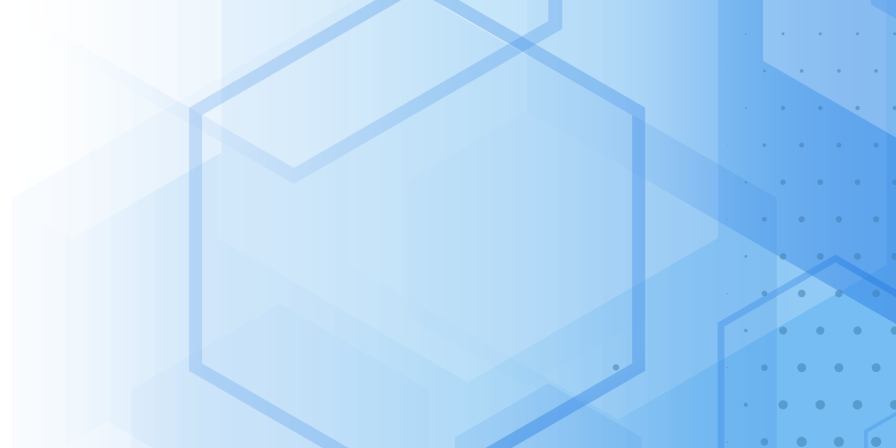
Write a Shadertoy shader that draws this background.

```glsl
// Overlapping translucent hexagons on a white-to-blue gradient with halftone dots.

const vec3 WHITE = vec3(1.0);
const vec3 BLUE = vec3(0.20, 0.52, 0.90);
const vec3 DOT_BLUE = vec3(0.25, 0.50, 0.70);

// Signed distance to a pointy-top hexagon; apothem is half its width.
float hexagon(vec2 p, vec2 center, float apothem) {
    vec2 q = abs(p - center);
    return max(q.x, dot(q, vec2(0.5, 0.8660254))) - apothem;
}

// Antialiased coverage of the inside of a shape.
float cover(float d) {
    float px = 0.75 / iResolution.y;
    return 1.0 - smoothstep(-px, px, d);
}

// Band of the given width just inside a shape's edge.
float rim(float d, float width) {
    return cover(abs(d + 0.5 * width) - 0.5 * width);
}

// Horizontal ramp with faint vertical steps.
vec3 backdrop(float x) {
    float s = x * 20.0;
    float stepped = (floor(s) + smoothstep(0.85, 1.0, fract(s))) / 20.0;
    x = mix(x, stepped, 0.6);
    vec3 col = mix(WHITE, vec3(0.82, 0.91, 0.98), smoothstep(0.0, 0.55, x));
    col = mix(col, vec3(0.71, 0.87, 0.97), smoothstep(0.5, 1.1, x));
    return mix(col, vec3(0.46, 0.74, 0.95), smoothstep(1.0, 1.75, x));
}

// Staggered dots that grow toward the lower right.
float halftone(vec2 p) {
    float row = round((0.9245 - p.y) / 0.0828);
    float shift = 0.5 * mod(row, 2.0);
    float column = round((p.x - 1.831) / 0.0831 - shift);
    vec2 center = vec2(1.831 + 0.0831 * (column + shift), 0.9245 - 0.0828 * row);
    float grow = smoothstep(1.58, 1.77, center.x);
    float radius = grow * (0.0026 + 0.0088 * (1.0 - center.y));
    float dots = cover(length(p - center) - radius) * step(0.001, grow);
    return max(dots, cover(length(p - vec2(1.375, 0.18)) - 0.007));
}

void mainImage(out vec4 fragColor, in vec2 fragCoord) {
    vec2 p = fragCoord / iResolution.y;
    float x = p.x;
    vec3 col = backdrop(x);

    // Pale panels on the left and in the middle
    float upper = hexagon(p, vec2(0.656, 1.281), 0.599);
    col = mix(col, WHITE, cover(upper) * 0.35 * (1.0 - smoothstep(0.3, 1.25, x)));
    col = mix(col, WHITE, 0.45 * cover(hexagon(p, vec2(0.161, 0.852), 0.333)));
    col = mix(col, WHITE, 0.35 * cover(hexagon(p, vec2(0.24, -0.146), 0.177)));
    float middle = cover(hexagon(p, vec2(1.044, 0.792), 0.559));
    col = mix(col, WHITE, middle * mix(0.10, 0.22, smoothstep(0.5, 1.6, x)));
    float wide = cover(hexagon(p, vec2(1.38, 0.755), 0.599));
    col = mix(col, WHITE, wide * mix(0.04, 0.20, smoothstep(0.8, 1.9, x)));

    // Blue panels, denser toward the right
    float large = hexagon(p, vec2(0.88, 0.065), 0.854);
    col = mix(col, BLUE, cover(large) * (0.03 + 0.14 * smoothstep(0.8, 1.75, x)));
    float corner = cover(hexagon(p, vec2(2.031, 1.245), 0.854));
    col = mix(col, BLUE, corner * (0.04 + 0.50 * smoothstep(1.3, 2.0, x)));
    col = mix(col, BLUE, 0.03 * cover(hexagon(p, vec2(0.625, -0.0625), 0.333)));
    col = mix(col, BLUE, 0.02 * cover(hexagon(p, vec2(1.177, 0.445), 0.266)));
    col = mix(col, BLUE, 0.13 * cover(hexagon(p, vec2(1.224, -0.096), 0.208)));

    // Light panel in the upper right, with its darker core
    col = mix(col, WHITE, 0.25 * cover(hexagon(p, vec2(2.104, 1.096), 0.401)));
    col = mix(col, BLUE, 0.25 * cover(hexagon(p, vec2(2.096, 1.078), 0.152)));

    // Outlines and one thin highlight
    float glint = smoothstep(0.96, 1.0, x) * (1.0 - smoothstep(1.15, 1.19, x));
    col = mix(col, WHITE, 0.5 * glint * rim(large, 0.003));
    col = mix(col, BLUE, rim(upper, 0.031) * 0.25 * smoothstep(0.0, 1.2, x));
    float mainRim = rim(hexagon(p, vec2(0.931, 0.466), 0.509), 0.029);
    float lowRight = smoothstep(0.9, 1.15, x) * (1.0 - smoothstep(0.0, 0.25, p.y));
    col = mix(col, BLUE, mainRim * (0.14 + 0.14 * x + 0.18 * lowRight));
    float smallRim = rim(hexagon(p, vec2(1.865, 0.128), 0.263), 0.015);
    col = mix(col, BLUE, smallRim * mix(0.35, 0.65, smoothstep(1.75, 1.95, x)));
    col = mix(col, BLUE, 0.3 * rim(hexagon(p, vec2(2.057, -0.034), 0.128), 0.008));

    col = mix(col, DOT_BLUE, 0.55 * halftone(p));
    fragColor = vec4(col, 1.0);
}
```
